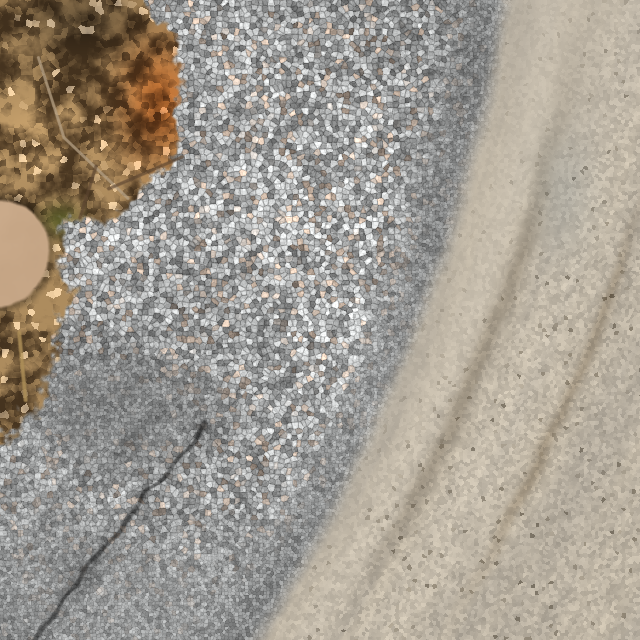
Write a Shadertoy shader that draws this texture.

```glsl
// Aerial view of a gravel verge beside a curved dirt road, with an earth mound and a muddy puddle.

float hash(vec2 p) {
    vec3 q = fract(vec3(p.xyx) * 0.1031);
    q += dot(q, q.yzx + 33.33);
    return fract((q.x + q.y) * q.z);
}

float noise(vec2 p) {
    vec2 i = floor(p), f = fract(p);
    f = f * f * (3.0 - 2.0 * f);
    return mix(mix(hash(i), hash(i + vec2(1, 0)), f.x),
               mix(hash(i + vec2(0, 1)), hash(i + vec2(1, 1)), f.x), f.y);
}

float fbm(vec2 p) {
    float sum = 0.0, amp = 0.5;
    for (int i = 0; i < 5; i++) {
        sum += amp * noise(p);
        p = mat2(1.6, 1.2, -1.2, 1.6) * p + 7.3;
        amp *= 0.5;
    }
    return sum;
}

// Scattered stones: x = gap to the neighbouring stone, yz = random values of the stone
vec3 stones(vec2 p) {
    vec2 cell = floor(p), id = cell;
    float nearest = 9.0, second = 9.0;
    for (int y = -1; y <= 1; y++)
    for (int x = -1; x <= 1; x++) {
        vec2 c = cell + vec2(x, y);
        float d = length(c + 0.1 + 0.8 * vec2(hash(c), hash(c + 57.0)) - p);
        if (d < nearest) { second = nearest; nearest = d; id = c; }
        else second = min(second, d);
    }
    return vec3(second - nearest, hash(id + 13.0), hash(id + 91.0));
}

float segment(vec2 p, vec2 a, vec2 b) {
    vec2 pa = p - a, ba = b - a;
    return length(pa - ba * clamp(dot(pa, ba) / dot(ba, ba), 0.0, 1.0));
}

float ellipse(vec2 p, vec2 centre, vec2 radii) {
    return (length((p - centre) / radii) - 1.0) * min(radii.x, radii.y);
}

float blob(vec2 p, vec2 centre, vec2 radii) {
    vec2 q = (p - centre) / radii;
    return exp(-dot(q, q));
}

float band(float x, float centre, float width) {
    float q = (x - centre) / width;
    return exp(-q * q);
}

vec3 gravel(vec2 p, float road) {
    vec3 big = stones(p * 112.0), small = stones(p * 185.0 + 31.0);
    float bigTone = mix(0.36, 0.98, big.y) * mix(0.66, 1.0, smoothstep(0.0, 0.35, big.x));
    float smallTone = mix(0.42, 0.84, small.y) * mix(0.75, 1.0, smoothstep(0.0, 0.4, small.x));
    // Packed fines lie lower left and along the road
    float fines = clamp(0.95 * blob(p, vec2(0.18, 0.36), vec2(0.16, 0.08))
        + 0.75 * smoothstep(0.36, 0.06, p.y + 0.15 * p.x)
        + 0.8 * smoothstep(-0.13, -0.01, road), 0.0, 1.0);
    float tone = mix(mix(smallTone, bigTone, 0.7), mix(0.57, smallTone, 0.6), fines);
    tone *= 0.9 + 0.24 * fbm(p * 9.0);
    tone *= 1.0 + 0.12 * blob(p, vec2(0.5, 0.58), vec2(0.16, 0.3))
        + 0.12 * blob(p, vec2(0.18, 0.57), vec2(0.09, 0.1))
        - 0.12 * blob(p, vec2(0.2, 0.39), vec2(0.17, 0.07))
        - 0.09 * band(road, -0.035, 0.035);
    vec3 tint = mix(vec3(0.99, 1.0, 1.0), vec3(1.09, 0.98, 0.89), smoothstep(0.82, 0.95, big.z) * (1.0 - fines));
    // Crack along an old wheel rut
    vec2 q = p + 0.012 * (vec2(noise(p * 35.0), noise(p * 35.0 + 9.0)) - 0.5);
    float crack = min(segment(q, vec2(0.055, 0.0), vec2(0.21, 0.205)), segment(q, vec2(0.21, 0.205), vec2(0.325, 0.335)));
    tone *= 1.0 - 0.38 * smoothstep(0.006, 0.001, crack) - 0.1 * smoothstep(0.035, 0.0, crack);
    tone *= 1.0 - 0.1 * smoothstep(0.02, 0.0, segment(q, vec2(0.0, 0.1), vec2(0.25, 0.36)));
    return tone * tint;
}

vec3 dirtRoad(vec2 p, float road) {
    vec3 grit = stones(p * 170.0);
    float streak = fbm(vec2(road * 42.0, p.y * 3.0));
    vec3 col = mix(vec3(0.69, 0.66, 0.61), vec3(0.77, 0.73, 0.66), streak * 1.2);
    col += 0.035 * band(road, 0.075, 0.03) + 0.025 * band(road, 0.2, 0.045);
    float worn = smoothstep(0.0, 0.25, p.y) * (0.5 + streak);
    col -= vec3(0.11, 0.115, 0.12) * band(road, 0.118, 0.016) * worn * smoothstep(0.95, 0.65, p.y);
    col -= vec3(0.1, 0.11, 0.12) * band(road, 0.282, 0.012) * worn * smoothstep(0.8, 0.55, p.y);
    col = mix(col, vec3(0.66, 0.66, 0.63), 0.5 * blob(p, vec2(0.88, 0.7), vec2(0.05, 0.1)));
    float rough = 0.35 + 0.65 * smoothstep(0.08, 0.3, road + 0.15 * (1.0 - p.y));
    col *= 1.0 + rough * (0.17 * (grit.y - 0.5) + 0.12 * (fbm(p * 60.0) - 0.5));
    return col - 0.2 * rough * smoothstep(0.965, 0.995, grit.z);
}

vec3 earth(vec2 p) {
    float clods = fbm(p * 28.0), crumbs = stones(p * 95.0).y;
    vec3 col = mix(vec3(0.27, 0.2, 0.12), vec3(0.68, 0.55, 0.37), smoothstep(0.2, 0.72, clods + 0.28 * (crumbs - 0.5)));
    col = mix(col, col * vec3(1.15, 0.83, 0.55), blob(p, vec2(0.25, 0.84), vec2(0.06, 0.09)));
    col *= 1.0 - 0.35 * blob(p, vec2(0.13, 0.97), vec2(0.09, 0.05)) + 0.15 * blob(p, vec2(0.06, 0.79), vec2(0.1, 0.06));
    col = mix(col, vec3(0.34, 0.37, 0.15), 0.75 * blob(p, vec2(0.095, 0.655), vec2(0.03, 0.025)));
    return col + 0.28 * smoothstep(0.93, 0.99, crumbs);
}

void mainImage(out vec4 fragColor, in vec2 fragCoord) {
    vec2 p = fragCoord / iResolution.xy;
    // Signed offset from the curved road edge
    float road = p.x - (0.405 + 0.624 * p.y - 0.239 * p.y * p.y) + 0.016 * (fbm(p * 16.0) - 0.5);
    vec3 col = mix(gravel(p, road), dirtRoad(p, road), smoothstep(-0.022, 0.022, road));
    // Mound with a ragged border
    float mound = min(ellipse(p, vec2(0.085, 0.85), vec2(0.2)), ellipse(p, vec2(0.0, 0.6), vec2(0.105, 0.28)));
    mound += 0.06 * (fbm(p * 24.0) - 0.5) + 0.02 * (noise(p * 110.0) - 0.5);
    col = mix(col, earth(p), smoothstep(0.008, -0.008, mound));
    // Twigs and straw
    float twig = min(segment(p, vec2(0.06, 0.91), vec2(0.1, 0.785)), segment(p, vec2(0.1, 0.785), vec2(0.2, 0.69)));
    col = mix(col, vec3(0.71, 0.63, 0.52), 0.75 * smoothstep(0.0035, 0.001, twig));
    twig = min(segment(p, vec2(0.17, 0.705), vec2(0.285, 0.755)), segment(p, vec2(0.125, 0.66), vec2(0.15, 0.74)));
    col = mix(col, vec3(0.36, 0.27, 0.19), 0.65 * smoothstep(0.004, 0.001, twig));
    col = mix(col, vec3(0.69, 0.57, 0.35), 0.8 * smoothstep(0.005, 0.001, segment(p, vec2(0.03, 0.48), vec2(0.04, 0.375))));
    // Puddle with a damp rim
    float puddle = ellipse(p, vec2(-0.005, 0.605), vec2(0.085, 0.083)) + 0.012 * (fbm(p * 25.0) - 0.5);
    col *= 1.0 - 0.25 * smoothstep(0.016, 0.0, puddle);
    vec3 water = vec3(0.78, 0.655, 0.53) + 0.04 * (fbm(p * 18.0) - 0.5);
    col = mix(col, water, smoothstep(0.003, -0.004, puddle));
    fragColor = vec4(clamp(col, 0.0, 1.0), 1.0);
}
```
